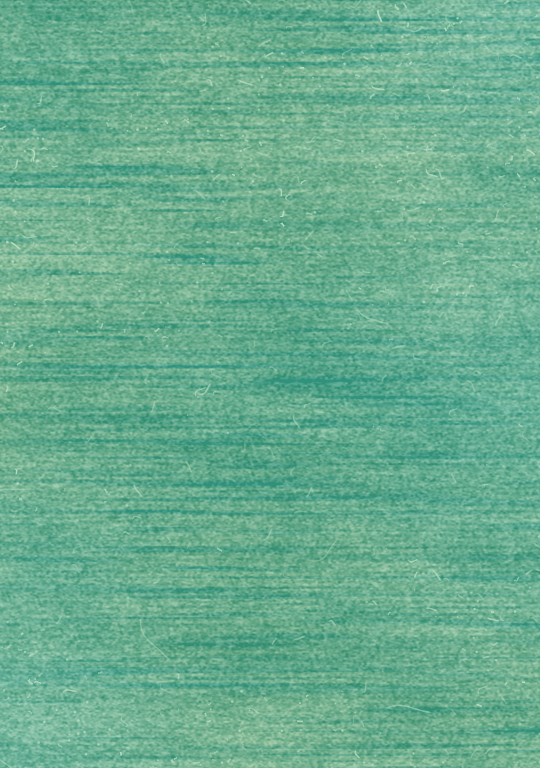
This texture is drawn by a WebGL 1 fragment shader. Its source:

```glsl
precision highp float;
// Worn sea-green cloth: cloudy fading, thin sparse teal threads and a speckled
// ribbed weave are summed into one tone, which is mapped to a colour ramp.
// Pale lint hairs and specks are then scattered on jittered cell grids.
uniform vec2 u_resolution;

const float TAU = 6.2831853;
const vec3 MID_GREEN = vec3(0.412, 0.683, 0.572);
const vec3 TONE_STEP = vec3(0.090, 0.051, 0.048);
const vec3 TEAL_SHIFT = vec3(-0.008, 0.009, 0.030);
const vec3 LINT = vec3(0.74, 0.88, 0.76);

float hash(vec2 p) {
  vec3 q = fract(p.xyx * vec3(0.1031, 0.1030, 0.0973));
  q += dot(q, q.yzx + 33.33);
  return fract((q.x + q.y) * q.z);
}

// Smooth noise in -1..1
float noise(vec2 p) {
  vec2 cell = floor(p);
  vec2 f = fract(p);
  f = f * f * (3.0 - 2.0 * f);
  float low = mix(hash(cell), hash(cell + vec2(1.0, 0.0)), f.x);
  float high = mix(hash(cell + vec2(0.0, 1.0)), hash(cell + 1.0), f.x);
  return 2.0 * mix(low, high, f.y) - 1.0;
}

float clouds(vec2 p) {
  float sum = 0.0;
  float weight = 0.65;
  for (int i = 0; i < 5; i++) {
    sum += weight * noise(p);
    p = p * 2.1 + 17.3;
    weight *= 0.62;
  }
  return sum;
}

// Noise along one row, shifted so that neighbouring rows never line up
float rowNoise(float x, float row) {
  return noise(vec2(x + 40.0 * hash(vec2(row, 3.0)), row));
}

float threadNoise(vec2 p) {
  float row = floor(p.y);
  return mix(rowNoise(p.x, row), rowNoise(p.x, row + 1.0), smoothstep(0.0, 1.0, p.y - row));
}

// Sparse dark threads, 0..1
float darkThreads(vec2 p) {
  float fine = smoothstep(0.15, 0.80, threadNoise(p * vec2(6.0, 230.0) + 31.0));
  float wide = smoothstep(0.20, 0.85, threadNoise(p * vec2(4.0, 120.0) + 73.0));
  return 0.65 * fine + 0.55 * wide;
}

// Ribs and cross threads, wobbled so that they stay irregular
float weave(vec2 p, float wobble) {
  float ribs = sin(TAU * p.y * 128.0 + 2.0 * wobble);
  float threads = sin(TAU * (p.x * 145.0 + 0.3 * sin(p.y * 310.0)) + 4.0 * wobble);
  return 0.22 * ribs + 0.10 * threads;
}

// Sheared layers hide the lattice of the noise
float grain(vec2 p) {
  vec2 a = p + 0.35 * vec2(p.y, -0.3 * p.x);
  vec2 b = p - 0.45 * vec2(p.y, -0.4 * p.x);
  return 0.95 * noise(a * vec2(300.0, 410.0) + 211.0)
       + 0.95 * noise(b * vec2(270.0, 390.0) + 447.0)
       + 0.45 * noise(a * vec2(95.0, 190.0) + 147.0);
}

// Bent hairs, at most one per cell; reach is the half length in cells
float hairs(vec2 p, float cells, float chance, float reach, float pixel) {
  float cover = 0.0;
  vec2 home = floor(p * cells);
  for (int j = -1; j <= 1; j++) {
    for (int i = -1; i <= 1; i++) {
      vec2 id = home + vec2(float(i), float(j));
      vec2 center = id + vec2(hash(id + 3.7), hash(id + 8.1));
      float angle = (hash(id + 12.9) - 0.5) * 2.6;
      float c = cos(angle);
      float s = sin(angle);
      vec2 q = mat2(c, -s, s, c) * (p * cells - center);
      float extent = reach * mix(0.4, 1.0, hash(id + 21.3));
      float along = q.x / extent;
      float bend = extent * (hash(id + 29.5) - 0.5);
      float curve = bend * (along * along + 0.4 * sin(3.0 * along));
      float dist = abs(q.y - curve) / cells;
      float line = 1.0 - smoothstep(0.0003, 0.0005 + pixel, dist);
      float taper = 1.0 - smoothstep(0.7, 1.0, abs(along));
      float strength = step(hash(id + cells), chance) * mix(0.35, 0.95, hash(id + 37.1));
      cover = max(cover, line * taper * strength);
    }
  }
  return cover;
}

// Cellular dots, kept inside their own cells
float specks(vec2 p, float cells, float chance, float pixel) {
  vec2 id = floor(p * cells);
  vec2 center = 0.2 + 0.6 * vec2(hash(id + 2.3), hash(id + 6.9));
  float dist = length(fract(p * cells) - center) / cells;
  float radius = mix(0.0005, 0.0015, hash(id + 14.2));
  float spot = 1.0 - smoothstep(radius - 0.5 * pixel, radius + pixel, dist);
  return spot * step(hash(id + 51.7), chance);
}

void main() {
  vec2 p = gl_FragCoord.xy / u_resolution.y;
  float pixel = 1.0 / u_resolution.y;

  // Fading, threads, weave and speckle
  float fade = clouds(p * vec2(3.2, 4.6) + 2.0) + 0.30 * cos(TAU * (p.y + 0.1));
  float dark = darkThreads(p) * (1.0 + 0.6 * noise(p * 4.0 + 60.0));
  float fine = 0.5 * threadNoise(p * vec2(14.0, 310.0)) + 0.4 * threadNoise(p * vec2(2.5, 55.0));
  float speckle = grain(p);
  float wobble = noise(p * vec2(35.0, 50.0) + 90.0);
  float tone = 0.92 * fade + fine - 1.5 * (dark - 0.22) + weave(p, wobble) + speckle;

  // Dark threads lean to teal, dark speckle to green
  float teal = 0.9 * noise(p * vec2(3.0, 4.0) + 40.0) + 1.1 * (dark - 0.22) + 0.3 * speckle - 0.3 * fade;
  vec3 color = MID_GREEN + TONE_STEP * clamp(tone, -2.4, 2.4);
  color += TEAL_SHIFT * clamp(teal, -1.1, 1.3);

  // Lint gathers in clusters on the paler areas
  float cluster = smoothstep(-0.5, 0.6, fade + 0.6 * noise(p * 11.0 + 25.0));
  float lint = hairs(p, 9.0, 0.13, 0.42, pixel);
  lint = max(lint, hairs(p, 30.0, 0.20, 0.34, pixel));
  lint = max(lint, hairs(p, 62.0, 0.20 * cluster, 0.32, pixel));
  lint = max(lint, 0.8 * specks(p, 75.0, 0.16 * cluster, pixel));
  lint *= 0.55 + 0.45 * cluster;
  gl_FragColor = vec4(mix(color, LINT, lint), 1.0);
}
```
